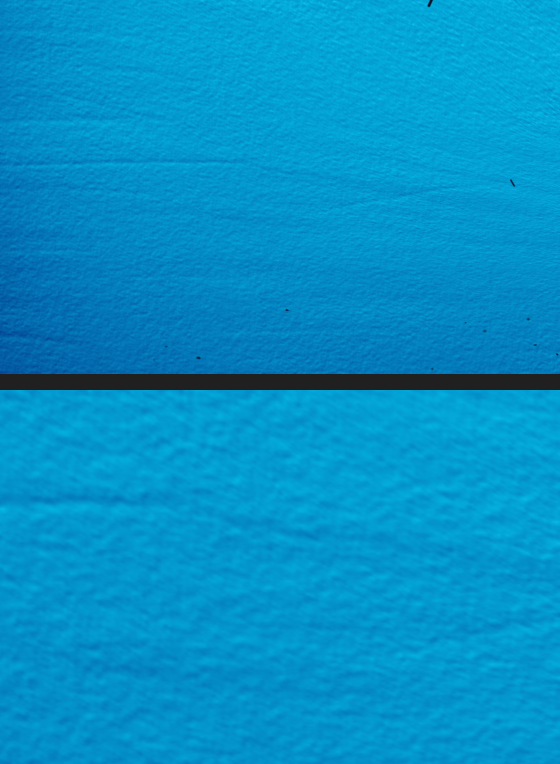
Top, the full canvas; bottom, a detail of the centre.
A Shadertoy shader for this texture:

```glsl
// Blue painted plaster: fine grainy relief, sweeping brush streaks, grooves and small pits.

float hash(vec2 p) {
    vec3 q = fract(p.xyx * vec3(0.1031, 0.1030, 0.0973));
    q += dot(q, q.yzx + 33.33);
    return fract((q.x + q.y) * q.z);
}

float noise(vec2 p) {
    vec2 cell = floor(p), f = fract(p);
    f = f * f * (3.0 - 2.0 * f);
    float low = mix(hash(cell), hash(cell + vec2(1, 0)), f.x);
    float high = mix(hash(cell + vec2(0, 1)), hash(cell + vec2(1, 1)), f.x);
    return mix(low, high, f.y);
}

// Height of the plaster grain
float grainHeight(vec2 p) {
    float sum = 0.0, amp = 0.5;
    mat2 turn = mat2(0.8, 0.6, -0.6, 0.8);
    for (int i = 0; i < 3; i++) {
        sum += amp * noise(p);
        p = turn * p * 1.75 + 17.3;
        amp *= 0.62;
    }
    return sum;
}

// Shading of a groove from a to b: shadow on the upper edge, light on the lower
float groove(vec2 p, vec2 a, vec2 b, float bend, float width) {
    float t = (p.x - a.x) / (b.x - a.x);
    float y = mix(a.y, b.y, t) + bend * 4.0 * t * (1.0 - t);
    y += 0.004 * (noise(vec2(p.x * 14.0, a.y * 90.0)) - 0.5);
    float d = (p.y - y) / width;
    float ends = smoothstep(-0.02, 0.2, t) * (1.0 - smoothstep(0.65, 1.02, t));
    return -2.0 * d * exp(-d * d) * ends;
}

float segment(vec2 p, vec2 a, vec2 b) {
    vec2 ab = b - a;
    return length(p - a - ab * clamp(dot(p - a, ab) / dot(ab, ab), 0.0, 1.0));
}

void mainImage(out vec4 fragColor, in vec2 fragCoord) {
    vec2 p = fragCoord / iResolution.y;
    float pixel = 1.0 / iResolution.y;
    float across = fragCoord.x / iResolution.x;

    // Broad light: bright at the top, falling off to the lower left
    float green = 0.485 + 0.33 * p.y - 0.145 * p.y * p.y;
    green -= 0.15 * exp(-4.5 * across);
    green += 0.02 * (noise(p * 3.0 + 5.0) - 0.5);

    // Brush flow: level at the left and bottom, sweeping down at the upper right
    float sweep = 0.17 * p.x * p.x * smoothstep(0.1, 0.75, p.y);
    vec2 flow = vec2(p.x, p.y + sweep + 0.012 * noise(p * 4.0));
    float streaks = noise(flow * vec2(1.8, 26.0)) - 0.5;
    streaks += 0.6 * (noise(flow * vec2(3.0, 61.0) + 40.0) - 0.5);
    float streakArea = smoothstep(0.25, 0.75, noise(p * 2.6 + 9.0));
    green += streaks * mix(0.014, 0.045, streakArea);

    // Grain lit from above
    vec2 q = flow * vec2(85.0, 115.0);
    vec2 toLight = vec2(-0.12, 0.3);
    float relief = grainHeight(q - toLight) - grainHeight(q + toLight);
    green += relief * mix(0.13, 0.19, noise(p * 7.0));
    green += 0.02 * (noise(flow * vec2(38.0, 55.0)) - 0.5);

    // Distinct grooves
    green += 0.075 * groove(p, vec2(-0.1, 0.55), vec2(0.82, 0.562), 0.009, 0.007);
    green += 0.05 * groove(p, vec2(0.84, 0.435), vec2(1.42, 0.52), 0.006, 0.007);
    green += 0.05 * groove(p, vec2(-0.1, 0.67), vec2(0.5, 0.68), 0.003, 0.009);
    green += 0.04 * groove(p, vec2(0.12, 0.76), vec2(0.48, 0.67), -0.006, 0.007);
    green += 0.05 * groove(p, vec2(-0.08, 0.112), vec2(0.27, 0.07), 0.0, 0.009);

    // Fainter grooves that follow the brush
    for (int i = 0; i < 14; i++) {
        vec2 id = vec2(float(i) * 3.7, 21.0);
        float x = 1.6 * hash(id) - 0.3;
        float y = (float(i) + hash(id + 5.0)) / 11.0;
        vec2 end = vec2(x + 0.35 + 0.4 * hash(id + 8.0), y);
        green += 0.026 * groove(flow, vec2(x, y), end, 0.006, 0.009);
    }

    // Pits and soft stains
    float pits = 0.0;
    for (int i = 0; i < 10; i++) {
        vec2 id = vec2(float(i) * 5.3, 64.0);
        vec2 spot = vec2(0.4 + 1.1 * hash(id), 0.48 * hash(id + 3.0));
        float size = mix(0.0015, 0.0038, hash(id + 7.0));
        float d = length((p - spot) * vec2(0.85, 1.1)) + 0.003 * (noise(p * 230.0) - 0.5);
        pits = max(pits, (1.0 - smoothstep(size - pixel, size + pixel, d)) * mix(0.4, 0.9, hash(id + 11.0)));
        vec2 stain = vec2(1.5 * hash(id + 13.0), 0.4 * hash(id + 17.0));
        green -= 0.025 * exp(-dot(p - stain, p - stain) / 0.00012);
    }

    // Chip at the top edge and a small nick at the right
    float chip = segment(p, vec2(1.156, 1.005), vec2(1.147, 0.985)) - 0.0035;
    float nick = segment(p, vec2(1.366, 0.518), vec2(1.375, 0.503)) - 0.0018;
    pits = max(pits, 1.0 - smoothstep(-pixel, pixel, min(chip, nick)));

    // Paint ramp from deep blue to cyan, with pale glints on the brightest grain
    float tone = (green - 0.31) / 0.35;
    vec3 color = mix(vec3(0.01, 0.31, 0.61), vec3(0.01, 0.66, 0.85), tone);
    color.r += 1.6 * max(green - 0.69, 0.0);
    color = mix(color, vec3(0.01, 0.06, 0.15), pits);
    fragColor = vec4(clamp(color, 0.0, 1.0), 1.0);
}
```
